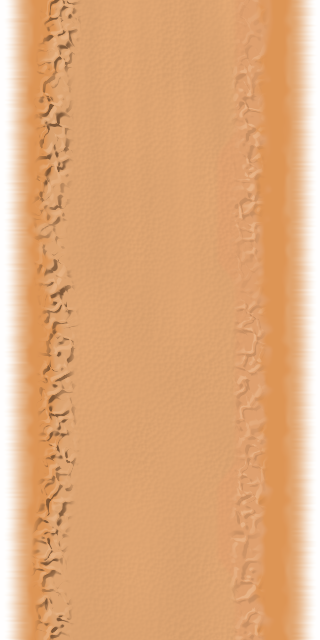
Reproduce this texture procedurally as a Shadertoy shader.

```glsl
// A vertical strip of sandy ground with orange borders fading to white.
// Embossed cellular ridges roughen both borders; layered sines bend their
// outlines and add faint streaks, and finer cells give the middle its grain.

const vec3 WHITE = vec3(1.0, 0.998, 0.995);
const vec3 SAND = vec3(0.865, 0.640, 0.440);
const vec3 ORANGE = vec3(0.868, 0.583, 0.335);
const vec3 FRINGE = vec3(0.885, 0.665, 0.465);
const vec3 PINK_SAND = vec3(0.875, 0.625, 0.430);
const vec3 SHADOW = vec3(0.43, 0.29, 0.18);
const vec3 GLINT = vec3(0.93, 0.74, 0.57);
const vec2 LIGHT = vec2(-0.7, 0.7);
const float RIDGE_SCALE = 29.0;
const float GRAIN_SCALE = 75.0;

vec2 hash2(vec2 p) {
    vec3 q = fract(p.xyx * vec3(0.1031, 0.1030, 0.0973));
    q += dot(q, q.yzx + 33.33);
    return fract((q.xx + q.yz) * q.zy);
}

float valueNoise(vec2 p) {
    vec2 i = floor(p), f = fract(p);
    f = f * f * (3.0 - 2.0 * f);
    return mix(mix(hash2(i).x, hash2(i + vec2(1, 0)).x, f.x),
               mix(hash2(i + vec2(0, 1)).x, hash2(i + vec2(1, 1)).x, f.x), f.y);
}

// Distance to the nearest scattered cell point
float cellDistance(vec2 p) {
    vec2 cell = floor(p), f = fract(p);
    float nearest = 4.0;
    for (int y = -1; y <= 1; y++)
        for (int x = -1; x <= 1; x++) {
            vec2 o = vec2(x, y);
            vec2 d = o + hash2(cell + o) - f;
            nearest = min(nearest, dot(d, d));
        }
    return sqrt(nearest);
}

// Branching crests along the borders of warped cells
float ridgeHeight(vec2 p) {
    vec2 warp = vec2(valueNoise(p * 42.0), valueNoise(p * 42.0 + 17.0)) - 0.5;
    return smoothstep(0.28, 0.80, cellDistance(p * RIDGE_SCALE + warp * 1.1));
}

// Positive on slopes turned away from the light
float ridgeShade(vec2 p) {
    return ridgeHeight(p + LIGHT * 0.006) - ridgeHeight(p - LIGHT * 0.006);
}

float grainShade(vec2 p) {
    vec2 q = p * GRAIN_SCALE;
    return cellDistance(q + LIGHT * 0.25) - cellDistance(q - LIGHT * 0.25);
}

// Soft-sided vertical band
float band(float x, float left, float right, float soft) {
    return smoothstep(left - soft, left + soft, x)
         * (1.0 - smoothstep(right - soft, right + soft, x));
}

void mainImage(out vec4 fragColor, in vec2 fragCoord) {
    vec2 p = fragCoord / iResolution.xy * vec2(1.0, 2.0);
    float rough = valueNoise(p * 32.0) - 0.5;
    float sway = 0.014 * sin(p.y * 5.2 - 2.4) + 0.009 * sin(p.y * 13.0 + 1.0);

    // Sand with broad mottling and faint vertical streaks
    vec3 col = SAND * (1.0 + 0.030 * (valueNoise(p * vec2(7.0, 5.0)) - 0.5));
    float streak = sin(p.x * 58.0 + 0.8 * sin(p.y * 4.0)) * sin(p.x * 23.0 + 1.0);
    col *= 1.0 + 0.010 * streak * smoothstep(0.5, 1.8, p.y);

    // Pinker tint on the right, stepping inward in two stretches
    float inset = band(p.y, 1.15, 1.55, 0.05) + band(p.y, 0.22, 0.52, 0.05);
    float tintEdge = mix(0.735, 0.680, inset);
    col = mix(col, PINK_SAND, 0.85 * smoothstep(-0.012, 0.012, p.x - tintEdge));

    // Orange borders with ragged inner outlines
    float leftEdge = 0.155 + sway + 0.055 * rough;
    float rightEdge = 0.822 + 0.4 * sway + 0.055 * rough;
    float border = 1.0 - smoothstep(-0.022, 0.022, p.x - leftEdge);
    border = max(border, smoothstep(-0.020, 0.020, p.x - rightEdge));
    col = mix(col, ORANGE, border);

    // Fine grain, strongest in the middle
    float middle = band(p.x, 0.22, 0.76, 0.04);
    float patchy = 0.4 + 0.6 * valueNoise(p * 9.0 + 5.0);
    col *= 1.0 - 0.045 * grainShade(p) * middle * patchy;

    // Deep ridges on the left, softer and paler ones on the right
    float shade = ridgeShade(p);
    float clumps = smoothstep(0.15, 0.60, valueNoise(p * vec2(15.0, 12.0) + 9.0));
    float leftBand = band(p.x, 0.130 + 0.7 * sway, 0.215 + sway, 0.026);
    float rightBand = band(p.x, 0.735 + 0.4 * sway, 0.815 + 0.4 * sway, 0.024);
    float leftRelief = leftBand * mix(0.45, 1.0, clumps);
    float rightRelief = rightBand * mix(0.35, 1.0, clumps);
    float dark = smoothstep(0.04, 0.65, shade);
    float lit = smoothstep(0.04, 0.65, -shade);
    col = mix(col, SHADOW, dark * (0.85 * leftRelief + 0.20 * rightRelief));
    col = mix(col, GLINT, lit * (0.55 * leftRelief + 0.65 * rightRelief));

    // Tan fringe and the brushed fade to white
    float brush = valueNoise(p * vec2(9.0, 150.0)) - 0.5;
    float edge = min(p.x, 1.0 - p.x + 0.003);
    float fringeEdge = p.x < 0.5 ? 0.094 : 0.106;
    float fringe = 1.0 - smoothstep(-0.014, 0.014, edge - fringeEdge - 0.022 * rough);
    col = mix(col, FRINGE, 0.70 * fringe);
    float fade = smoothstep(0.012, 0.094, edge + 0.009 * brush);
    col = mix(WHITE, col, fade);

    fragColor = vec4(clamp(col, 0.0, 1.0), 1.0);
}
```
